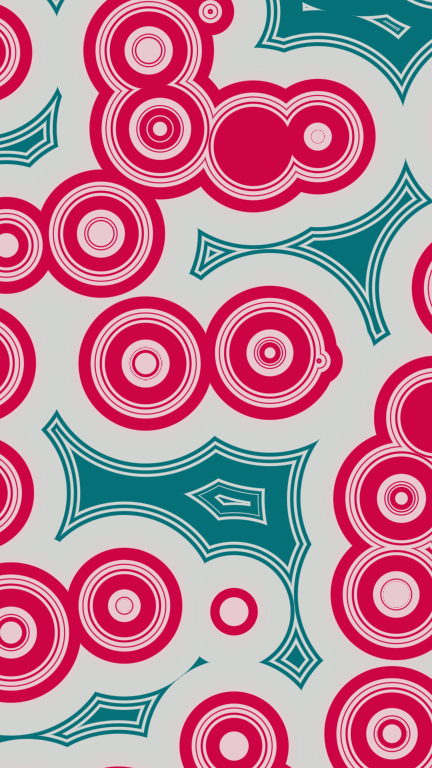
A Shadertoy shader for this pattern:

```glsl
const vec3 GREY = vec3(0.82, 0.83, 0.82);
const vec3 RED  = vec3(0.80, 0.01, 0.27);
const vec3 PINK = vec3(0.91, 0.79, 0.81);
const vec3 TEAL = vec3(0.02, 0.44, 0.47);

// Four random values per grid cell
vec4 hash(vec2 cell) {
    vec4 q = fract(cell.xyxy * vec4(0.1031, 0.1030, 0.0973, 0.1099) + 0.37);
    q += dot(q, q.wzxy + 33.33);
    return fract((q.xxyz + q.yzzw) * q.zywx);
}

// Antialiased step and interval
float edge(float x, float a) {
    float w = 0.8 / iResolution.x;
    return smoothstep(a - w, a + w, x);
}

float band(float x, float a, float b) {
    return edge(x, a) - edge(x, b);
}

// Nearest disc: signed distance, centre distance, random seed
vec3 nearestDisc(vec2 p) {
    const float SIZE = 0.27;
    vec2 base = floor(p / SIZE);
    vec3 best = vec3(10.0);
    for (int j = -2; j <= 2; j++)
    for (int i = -2; i <= 2; i++) {
        vec2 cell = base + vec2(i, j);
        // Paired empty cells leave room for the islands
        if (mod(cell.x + 3.0 * cell.y, 7.0) < 2.0) continue;
        vec4 rnd = hash(cell + 17.0);
        vec2 centre = (cell + 0.5 + 0.74 * (rnd.xy - 0.5)) * SIZE;
        float radius = rnd.z < 0.07 ? 0.055 : mix(0.09, 0.17, sqrt(rnd.z));
        float r = length(p - centre);
        if (r - radius < best.x) best = vec3(r - radius, r, rnd.w);
    }
    return best;
}

// Concentric rings: shared rim, individual core
vec3 discColour(float depth, float r, float seed) {
    float pink = band(depth, 0.028, 0.061);
    pink -= band(depth, 0.037, 0.0395);
    pink -= band(depth, 0.049, 0.054);

    if (seed > 0.25) {
        float start = 0.086 + 0.018 * seed;
        pink += band(depth, start, start + 0.024);
        pink -= band(depth, start + 0.017, start + 0.0195);
        float core = 0.012 + 0.022 * fract(seed * 7.3);
        pink = max(pink, 1.0 - edge(r, core));
        pink = max(pink, band(r, core + 0.012, core + 0.015) * edge(depth, start));
    }
    return mix(RED, PINK, clamp(pink, 0.0, 1.0));
}

// Islands with contour lines running along the shore
vec3 islandColour(float d) {
    float inland = d - 0.076;
    float lines = band(inland, 0.009, 0.016)
                + band(inland, 0.024, 0.031)
                + band(inland, 0.083, 0.090)
                + band(inland, 0.097, 0.099)
                + band(inland, 0.116, 0.122)
                + band(inland, 0.134, 0.150);
    vec3 halo = mix(GREY, PINK, 0.75 * exp(-max(d, 0.0) / 0.012));
    return mix(halo, TEAL, edge(inland, 0.0) * (1.0 - lines));
}

void mainImage(out vec4 fragColor, in vec2 fragCoord) {
    vec2 p = fragCoord / iResolution.x;
    vec3 disc = nearestDisc(p + vec2(0.11, 0.06));
    vec3 inside = discColour(-disc.x, disc.y, disc.z);
    vec3 outside = islandColour(disc.x);
    fragColor = vec4(mix(inside, outside, edge(disc.x, 0.0)), 1.0);
}
```
